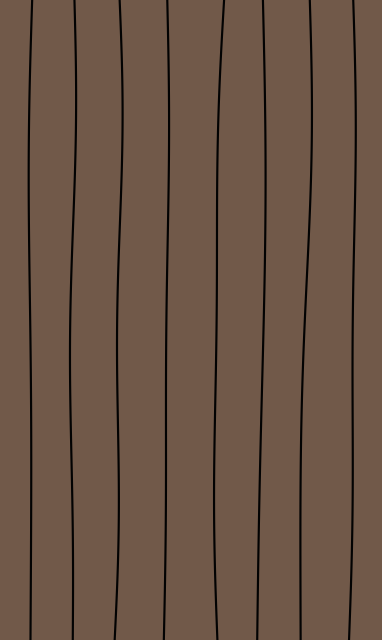
Write a WebGL 2 fragment shader that draws this pattern.

```glsl
#version 300 es
precision highp float;
// Brown wooden planks divided by eight thin, gently wavering black seams.

#define SEAM_COUNT 8
#define FIRST_SEAM 0.0793    // foot of the leftmost seam, in canvas widths
#define SEAM_SPACING 0.1192  // mean distance between seam feet
#define SEAM_WIDTH 0.0057
#define WAVER 0.01           // scale of all hand-drawn irregularity
#define WOOD_COLOR vec3(0.443, 0.349, 0.286)
#define SEAM_COLOR vec3(0.008)

uniform vec2 u_resolution;
out vec4 fragColor;

const float PI = 3.14159;

// Sideways shift of each seam's foot from even spacing
const float FOOT_SHIFT[SEAM_COUNT] =
    float[](0.05, -0.8, -1.75, -0.8, 1.3, -0.2, -0.75, 0.0);

// Character of each seam: lean, bow, sway, ripple
const vec4 BEND[SEAM_COUNT] = vec4[](
    vec4(0.44, -0.40,  0.44, -0.10),
    vec4(0.44, -0.44, -0.33,  0.44),
    vec4(1.30,  0.60, -0.10,  0.60),
    vec4(0.90,  0.46, -0.16,  0.24),
    vec4(1.75, -1.46,  0.00, -0.38),
    vec4(1.50,  0.96, -0.38,  0.00),
    vec4(2.40,  0.10, -0.82,  0.20),
    vec4(1.10,  0.78, -0.10,  0.35));

// Horizontal position of a seam at height y: a leaning line plus three harmonics
float seamX(int i, float y) {
    vec4 modes = vec4(y, sin(PI * y), sin(2.0 * PI * y), sin(3.0 * PI * y));
    float waver = FOOT_SHIFT[i] + dot(BEND[i], modes);
    return FIRST_SEAM + float(i) * SEAM_SPACING + WAVER * waver;
}

void main() {
    vec2 uv = gl_FragCoord.xy / u_resolution;
    float pixel = 1.0 / u_resolution.x;

    // Distance to the nearest seam
    float nearest = 1.0;
    for (int i = 0; i < SEAM_COUNT; i++) {
        nearest = min(nearest, abs(uv.x - seamX(i, uv.y)));
    }

    // Smooth ink coverage over one pixel
    float ink = clamp((0.5 * SEAM_WIDTH - nearest) / pixel + 0.5, 0.0, 1.0);
    fragColor = vec4(mix(WOOD_COLOR, SEAM_COLOR, ink), 1.0);
}
```
